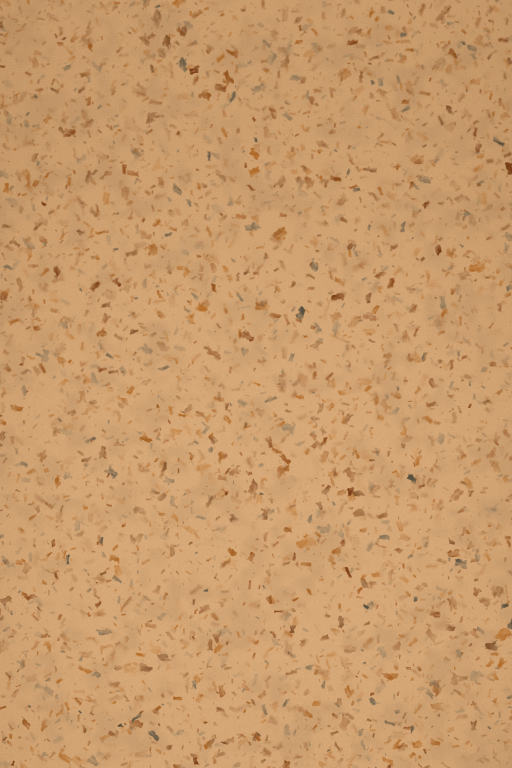
Write a Shadertoy shader that draws this texture.

```glsl
float hash(vec2 p) {
    return fract(sin(dot(p, vec2(127.1, 311.7))) * 43758.5);
}

float noise(vec2 p) {
    vec2 i = floor(p), f = fract(p);
    f = f * f * (3.0 - 2.0 * f);
    return mix(mix(hash(i), hash(i + vec2(1, 0)), f.x),
               mix(hash(i + vec2(0, 1)), hash(i + vec2(1, 1)), f.x), f.y);
}

// Pigment from orange through tan to brown, with some grey flakes
vec3 flakeColor(float pick, float shade) {
    vec3 warm = mix(vec3(0.73, 0.45, 0.18), vec3(0.48, 0.24, 0.09), shade * shade);
    vec3 brown = mix(vec3(0.68, 0.46, 0.27), vec3(0.52, 0.33, 0.18), shade);
    vec3 grey = mix(vec3(0.62, 0.52, 0.39), vec3(0.33, 0.30, 0.24), shade * shade);
    return pick < 0.50 ? warm : pick < 0.80 ? brown : grey;
}

// One jittered grid of tapered chips, blended over the ground.
// Sizes are half lengths and softness, in canvas heights.
void scatter(inout vec3 color, vec2 p, float cells, float seed, float density,
             vec2 lengths, vec2 opacity, float softness) {
    vec2 home = floor(p * cells);
    for (int y = -1; y <= 1; y++)
    for (int x = -1; x <= 1; x++) {
        vec2 cell = home + vec2(x, y);
        vec2 key = cell + seed * 17.3;
        if (hash(key) > density) continue;

        vec2 jitter = vec2(hash(key + 3.1), hash(key + 5.7));
        vec2 q = p - (cell + jitter) / cells;
        float angle = 6.2832 * hash(key + 8.3);
        float c = cos(angle), s = sin(angle);
        q = mat2(c, -s, s, c) * q;

        // Tapered, slanted splinter with a ragged outline
        float r = hash(key + 11.9);
        float len = mix(lengths.x, lengths.y, r * r);
        float wide = len * mix(0.20, 0.58, pow(hash(key + 14.2), 1.6));
        float along = clamp(q.x / len, -1.0, 1.0);
        q.x += q.y * (hash(key + 19.6) - 0.5);
        wide *= 1.0 - 0.5 * along * hash(key + 23.4);
        float ragged = (noise(p * 300.0 + seed) - 0.5) * wide * 1.0;
        vec2 d = abs(q) - vec2(len, wide) * 0.72;
        float dist = length(max(d, 0.0)) + min(max(d.x, d.y), 0.0)
                   - wide * 0.28 + ragged;

        // Streaky inside, denser towards one end
        float edge = softness + 0.5 / iResolution.y;
        float mask = 1.0 - smoothstep(-edge, edge, dist);
        float fade = hash(key + 27.8);
        float streak = noise(q * vec2(160.0, 420.0) + key);
        float alpha = mix(opacity.x, opacity.y, fade * fade);
        alpha *= (0.55 + 0.85 * streak) * (1.0 + 0.3 * along);
        vec3 pigment = flakeColor(hash(key + 35.2), hash(key + 39.1));
        color = mix(color, pigment, mask * clamp(alpha, 0.0, 1.0));
    }
}

void mainImage(out vec4 fragColor, in vec2 fragCoord) {
    vec2 uv = fragCoord / iResolution.xy;
    vec2 p = fragCoord / iResolution.y;

    // Warm ground with greyish cloudy depth
    vec3 color = vec3(0.845, 0.662, 0.470);
    float clouds = 0.55 * noise(p * 30.0) + 0.45 * noise(p * 75.0 + 9.0);
    color = mix(color, vec3(0.755, 0.590, 0.420), 0.46 * smoothstep(0.42, 0.85, clouds));

    // Sunken flakes, surface flakes, specks and rare strong chips
    float blur = mix(0.0003, 0.0009, uv.y);
    scatter(color, p, 40.0, 1.0, 0.70, vec2(0.004, 0.011), vec2(0.12, 0.42), 0.0022);
    scatter(color, p, 48.0, 2.0, 0.66, vec2(0.004, 0.010), vec2(0.25, 0.80), blur * 1.6);
    scatter(color, p, 56.0, 3.0, 0.60, vec2(0.003, 0.009), vec2(0.30, 0.95), blur);
    scatter(color, p, 88.0, 4.0, 0.46, vec2(0.001, 0.0035), vec2(0.30, 0.95), blur);
    scatter(color, p, 19.0, 5.0, 0.30, vec2(0.005, 0.012), vec2(0.65, 1.00), blur);

    // Light falls off, warmer, towards the top and the sides
    float falloff = 0.75 * smoothstep(0.40, 1.0, uv.y)
                  + 0.45 * pow(abs(uv.x - 0.5) * 2.0, 3.0)
                  + 0.20 * smoothstep(0.2, 0.0, uv.y);
    color *= 1.0 - falloff * vec3(0.080, 0.095, 0.120);
    color += (hash(floor(p * 512.0)) - 0.5) * 0.016;

    fragColor = vec4(color, 1.0);
}
```
